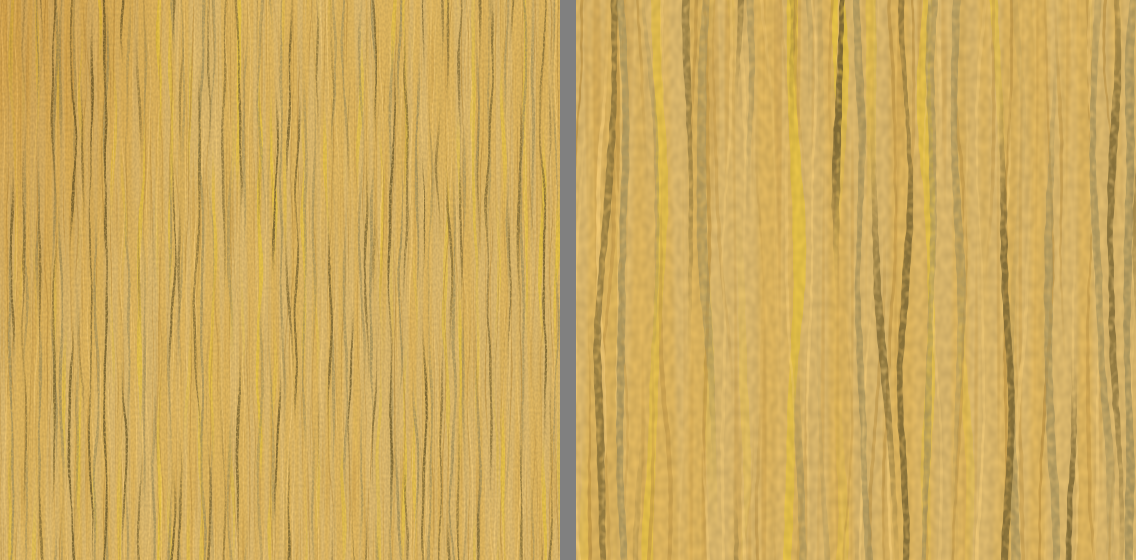
Left, the full canvas; right, a detail of the centre.
Give the GLSL for this texture, as a Shadertoy shader.

```glsl
#define THREADS 38.0
#define THREAD_HALF_WIDTH 0.0019
#define SWAY 0.013
#define GRAIN 0.085
#define PALE_TAN vec3(0.842, 0.705, 0.415)
#define WARM_TAN vec3(0.850, 0.693, 0.360)
#define OCHRE vec3(0.730, 0.570, 0.265)
#define GOLD vec3(0.880, 0.745, 0.250)
#define SILVER vec3(0.655, 0.575, 0.355)
#define OLIVE vec3(0.490, 0.410, 0.205)

vec2 hash2(vec2 p) {
    vec3 a = fract(p.xyx * vec3(0.1031, 0.1030, 0.0973));
    a += dot(a, a.yzx + 33.33);
    return fract((a.xx + a.yz) * a.zy);
}

float slope(vec2 cell, vec2 offset) {
    float angle = 6.2832 * hash2(cell).x;
    return dot(vec2(cos(angle), sin(angle)), offset);
}

// Gradient noise, roughly -0.7 to 0.7
float noise(vec2 p) {
    vec2 i = floor(p), f = fract(p);
    vec2 u = f * f * f * (f * (f * 6.0 - 15.0) + 10.0);
    vec2 e = vec2(1.0, 0.0);
    return mix(mix(slope(i, f), slope(i + e.xy, f - e.xy), u.x),
               mix(slope(i + e.yx, f - e.yx), slope(i + e.xx, f - e.xx), u.x), u.y);
}

// Coverage of wandering vertical strands that swell, taper and break off
float strands(vec2 p, float count, float halfWidth, float presence, float seed) {
    float blur = 0.6 / iResolution.y;
    float column = floor(p.x * count);
    float cover = 0.0;
    for (float k = -2.0; k <= 2.0; k++) {
        float id = column + k;
        vec2 rnd = hash2(vec2(id + 50.0, seed));
        float row = id * 7.31 + seed * 13.7 + 500.0;
        float y = p.y + rnd.y * 9.0;
        float center = (id + 0.5 + 0.75 * (rnd.x - 0.5)) / count;
        center += SWAY * noise(vec2(y * 4.2, row));
        center += 0.3 * SWAY * noise(vec2(y * 10.0, row + 3.4));
        center += 0.0008 * noise(vec2(y * 110.0, row + 8.6));
        float fade = smoothstep(-0.22, 0.22, noise(vec2(y * 3.4, row + 1.7)) + presence);
        float w = halfWidth * (0.55 + 0.45 * fade) * (1.0 + 0.9 * noise(vec2(y * 9.0, row + 5.2)));
        float line = 1.0 - smoothstep(w - blur, w + blur, abs(p.x - center));
        cover = max(cover, line * fade * (0.65 + 0.35 * rnd.y));
    }
    return cover;
}

void mainImage(out vec4 fragColor, in vec2 fragCoord) {
    vec2 p = fragCoord / iResolution.y;

    // Paper strips: broad tone changes and narrow fibres
    float strip = noise(vec2(p.x * 75.0, p.y * 1.6 + 20.0));
    float fibre = noise(vec2(p.x * 230.0 + 40.0, p.y * 4.0));
    vec3 color = mix(WARM_TAN, PALE_TAN, smoothstep(-0.2, 0.2, strip));
    color = mix(color, OCHRE, 0.45 * smoothstep(0.15, 0.5, fibre));

    // Golden ribbons and fine creases
    color = mix(color, GOLD, 0.85 * strands(p, 38.0, 0.0031, -0.1, 1.0));
    color = mix(color, OCHRE, 0.75 * strands(p, 84.0, 0.0009, -0.03, 2.0));
    color = mix(color, PALE_TAN * 1.1, 0.75 * strands(p, 84.0, 0.0009, -0.03, 3.0));

    // Silvery and olive threads with a speckled twist
    float speckle = noise(p * vec2(310.0, 230.0) + 9.0);
    float silver = strands(p, THREADS, THREAD_HALF_WIDTH * 1.1, 0.06, 4.0);
    float olive = strands(p, THREADS, THREAD_HALF_WIDTH, -0.02, 5.0);
    color = mix(color, SILVER, silver * clamp(0.85 + 0.7 * speckle, 0.0, 1.0));
    color = mix(color, OLIVE, olive * clamp(0.9 + 0.9 * speckle, 0.0, 1.0));

    // Fine grain and a warmer upper left corner
    float grain = noise(p * vec2(270.0, 170.0) + 70.0);
    color *= 1.0 + GRAIN * (grain + 0.6 * fibre);
    float warmth = smoothstep(0.65, 0.0, length((p - vec2(0.0, 1.0)) * vec2(1.6, 0.8)));
    color *= mix(vec3(1.0), vec3(0.95, 0.90, 0.80), warmth);

    fragColor = vec4(color, 1.0);
}
```
